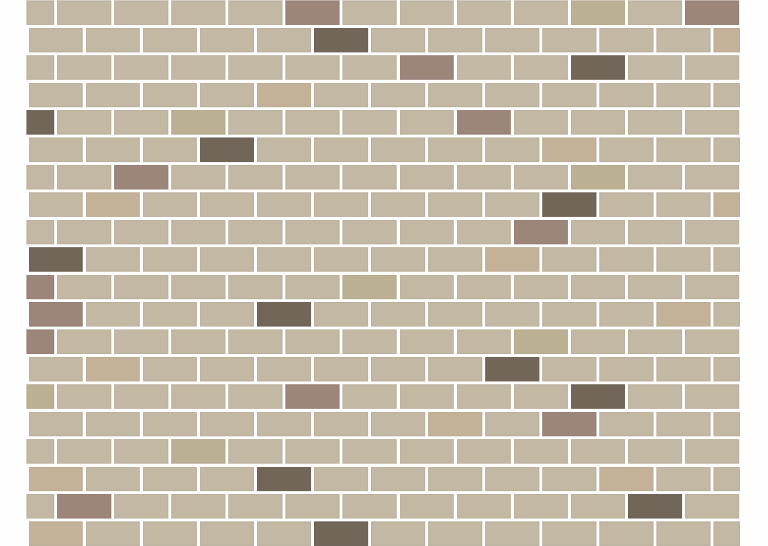
A WebGL 1 fragment shader for this pattern:

```glsl
precision highp float;

uniform vec2 u_resolution;

// Lengths are fractions of the canvas height
const vec2 PITCH = vec2(0.10454, 0.05022);
const vec2 WALL_START = vec2(0.0522, 0.0007);
const vec2 WALL_SIDES = vec2(0.0484, 1.3553);
const float JOINT = 0.0052;
const float RIM = 0.0019;
const float COLUMNS = 13.0;
const float GROUP_SIZE = 6.0;

const vec3 MORTAR = vec3(0.995);
const vec3 STONE = vec3(0.76, 0.722, 0.64);
const vec3 UMBER = vec3(0.443, 0.4, 0.345);
const vec3 MAUVE = vec3(0.61, 0.52, 0.475);
const vec3 TAN = vec3(0.765, 0.7, 0.598);
const vec3 OLIVE = vec3(0.735, 0.69, 0.57);

float hash(float n) {
  vec2 q = fract(vec2(n) * vec2(0.1031, 0.1137) + 0.37);
  q += dot(q, q.yx + 33.33);
  return fract((q.x + q.y) * q.x);
}

float boxDistance(vec2 p, vec2 halfSize) {
  vec2 d = abs(p) - halfSize;
  return length(max(d, 0.0)) + min(max(d.x, d.y), 0.0);
}

float coverage(float dist, float pixel) {
  return clamp(0.5 - dist / pixel, 0.0, 1.0);
}

// Share of each accent colour, spread evenly over the groups
vec3 accentColor(float group) {
  float pick = fract(group * 0.618034 + 0.3);
  vec3 color = mix(UMBER, MAUVE, step(0.273, pick));
  color = mix(color, TAN, step(0.546, pick));
  return mix(color, OLIVE, step(0.841, pick));
}

// One brick in each consecutive group takes an accent colour
vec3 brickColor(vec2 cell) {
  float index = cell.y * COLUMNS + cell.x;
  float group = floor((index + 0.5) / GROUP_SIZE);
  float slot = floor(hash(group) * GROUP_SIZE);
  float isAccent = 1.0 - step(0.5, abs(index - group * GROUP_SIZE - slot));
  return mix(STONE, accentColor(group), isAccent);
}

vec3 brickWall(vec2 p, float pixel) {
  // Running bond: even courses shift by half a brick
  vec2 q = p - WALL_START;
  float course = floor(q.y / PITCH.y);
  q.x += 0.5 * PITCH.x * (1.0 - mod(course, 2.0));
  vec2 cell = vec2(floor(q.x / PITCH.x), course);

  vec2 halfBrick = 0.5 * (PITCH - JOINT);
  float dist = boxDistance(q - cell * PITCH - halfBrick, halfBrick);

  // Straight cut at both sides of the wall
  dist = max(dist, max(WALL_SIDES.x - p.x, p.x - WALL_SIDES.y));

  // Slightly darker rim inside each brick
  float core = coverage(dist + RIM, pixel);
  vec3 brick = brickColor(cell) * mix(0.955, 1.0, core);
  return mix(MORTAR, brick, coverage(dist, pixel));
}

void main() {
  float pixel = 1.0 / u_resolution.y;
  vec2 p = gl_FragCoord.xy * pixel;
  p.y = 1.0 - p.y;
  gl_FragColor = vec4(brickWall(p, pixel), 1.0);
}
```
